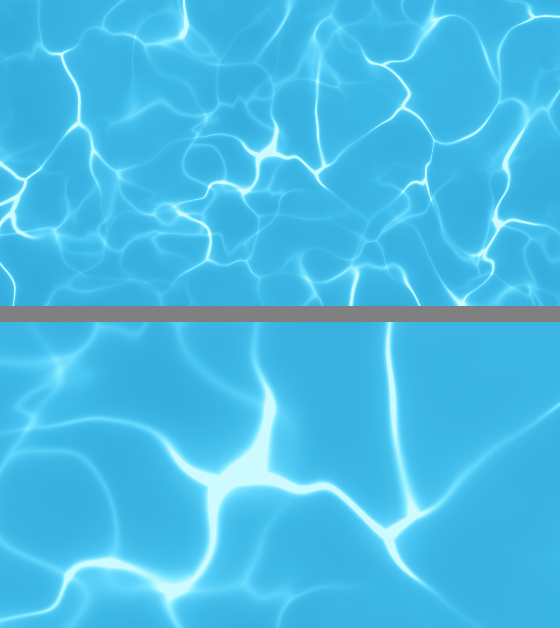
Top, the full canvas; bottom, a detail of the centre.
Give the GLSL for this texture, as a WebGL 2 fragment shader.

```glsl
#version 300 es
precision highp float;
// Sunlit pool water: a net of bright caustic lines over soft blue cells.
// Two warped cellular layers give thin cores and wide glows; noise varies
// their strength, and the summed light is looked up in a colour ramp.

uniform vec2 u_resolution;
out vec4 fragColor;

vec2 hash2(vec2 p) {
    vec3 q = fract(p.xyx * vec3(0.1031, 0.1030, 0.0973));
    q += dot(q, q.yzx + 33.33);
    return fract((q.xx + q.yz) * q.zy);
}

// Smooth two-channel value noise in 0..1
vec2 noise2(vec2 p) {
    vec2 i = floor(p), f = fract(p);
    f = f * f * f * (f * (f * 6.0 - 15.0) + 10.0);
    vec2 low = mix(hash2(i), hash2(i + vec2(1, 0)), f.x);
    vec2 high = mix(hash2(i + vec2(0, 1)), hash2(i + vec2(1, 1)), f.x);
    return mix(low, high, f.y);
}

float fbm(vec2 p) {
    float sum = 0.0, amp = 0.5;
    for (int i = 0; i < 4; i++) {
        sum += amp * noise2(p).x;
        p = mat2(1.6, 1.2, -1.2, 1.6) * p + 7.3;
        amp *= 0.5;
    }
    return sum;
}

// Bends straight cell borders into curves
vec2 warp(vec2 p, float amount) {
    p += amount * (noise2(p * 1.3 + 11.0) - 0.5);
    return p + 0.3 * amount * (noise2(p * 3.1 + 29.0) - 0.5);
}

// Cell borders: x = sharp core, y = soft glow, brighter at junctions
vec2 caustic(vec2 p, float coreWidth, float glowWidth) {
    vec2 cell = floor(p);
    float nearest = 9.0, second = 9.0, glow = 0.0;
    for (int y = -2; y <= 2; y++) {
        for (int x = -2; x <= 2; x++) {
            vec2 id = cell + vec2(x, y);
            float d = length(id + 0.1 + 0.8 * hash2(id + 50.0) - p);
            second = min(second, max(nearest, d));
            nearest = min(nearest, d);
            glow += exp(-d / glowWidth);
        }
    }
    float gap = (second - nearest) / coreWidth;
    return vec2(exp(-gap * gap), glow * exp(nearest / glowWidth) - 1.0);
}

// Patchy strength so that lines flare up and fade out
float strength(vec2 p) {
    return smoothstep(0.25, 0.8, 0.75 * noise2(p).x + 0.25 * noise2(p * 2.3 + 5.0).y);
}

vec3 waterColor(float light) {
    vec3 ramp[6] = vec3[6](
        vec3(0.19, 0.66, 0.845), vec3(0.24, 0.72, 0.90), vec3(0.30, 0.78, 0.95),
        vec3(0.39, 0.84, 0.99), vec3(0.52, 0.92, 1.00), vec3(0.80, 0.98, 1.00));
    float t = clamp(light, 0.0, 1.0) * 5.0;
    int i = min(int(t), 4);
    return mix(ramp[i], ramp[i + 1], t - float(i));
}

void main() {
    vec2 p = gl_FragCoord.xy / u_resolution.y;

    // Main net of large cells and a fainter, softer net crossing it
    vec2 net = caustic(warp(p * 3.6 + 3.0, 0.75), 0.042, 0.12);
    vec2 faint = caustic(warp(p * 4.6 + 40.0, 0.9), 0.07, 0.13);
    float netPower = strength(p * 4.2 + 17.0);
    float faintPower = strength(p * 3.7 + 63.0);

    // Broad tone and fine ripples of the water body
    float light = 0.03 + 0.17 * fbm(p * 2.5 + 8.0);
    light += 0.03 * (fbm(p * vec2(14.0, 24.0)) - 0.47);

    light += net.y * mix(0.10, 0.32, netPower);
    light += net.x * mix(0.04, 0.75, netPower * netPower);
    light += faint.y * 0.20 * faintPower;
    light += faint.x * 0.16 * faintPower * faintPower;

    fragColor = vec4(waterColor(light), 1.0);
}
```
